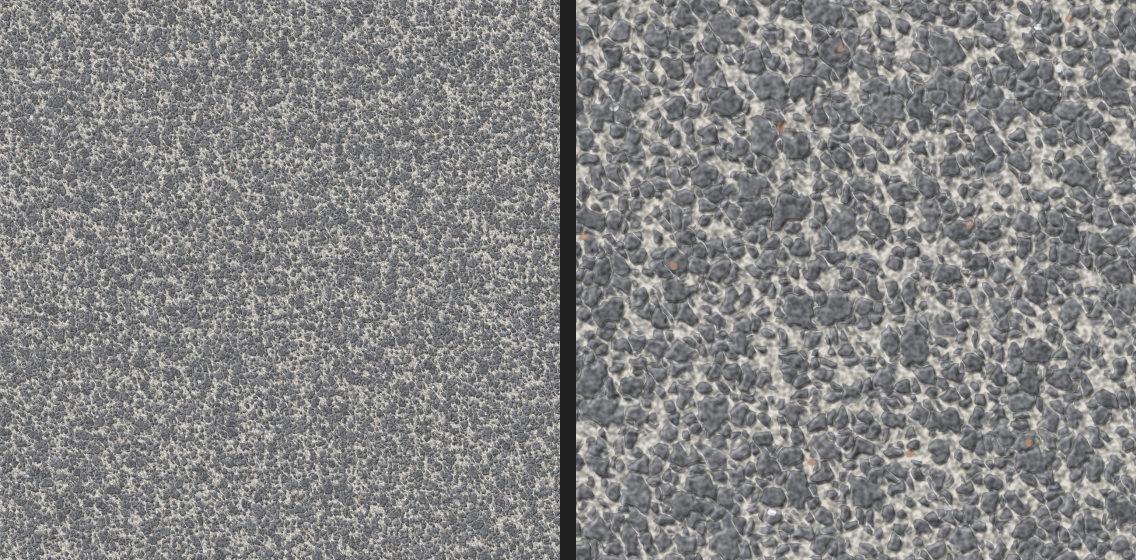
Left: the whole. Right: its middle third, enlarged.
Give the GLSL for this texture, as a Shadertoy shader.

```glsl
// Weathered asphalt: blue-grey stones of three sizes packed in pale sand.
// Stones are scattered ellipses with noisy outlines; the depth inside them
// gives the sandy seams, the lit rims and the cast shadows.

const vec3 LAYER_CELLS = vec3(42.0, 66.0, 104.0); // stone grids across the canvas
const vec3 LAYER_FILL = vec3(0.58, 0.92, 0.97);   // share of cells holding a stone
const vec2 RADIUS_RANGE = vec2(0.30, 0.54);       // in cells
const float STRETCH = 0.20;
const float WARP = 0.0032;
const float ROUGHNESS = 0.0020;
const float SAND_LEVEL = 0.00055;
const float SAND_VARIATION = 0.0011;
const float EDGE_SOFTNESS = 0.0004;
const float BEVEL = 0.0018;
const vec2 TO_LIGHT = vec2(-0.0012, 0.0017);
const float SHADOW = 0.50;
const float RIM_LIGHT = 0.16;
const float STONE_GRAIN = 0.17;
const vec3 STONE_DARK = vec3(0.385, 0.390, 0.403);
const vec3 STONE_PALE = vec3(0.460, 0.468, 0.485);
const vec3 SAND_GREY = vec3(0.640, 0.628, 0.602);
const vec3 SAND_PALE = vec3(0.815, 0.800, 0.770);
const vec3 FLECK_WHITE = vec3(0.92, 0.93, 0.94);
const vec3 FLECK_RUST = vec3(0.74, 0.56, 0.47);
const float FLECK_CELLS = 170.0;
const float FLECK_SHARE = 0.004;
const int SAMPLES = 2;

float hash(vec2 p) {
    vec3 q = fract(p.xyx * 0.1031);
    q += dot(q, q.yzx + 33.33);
    return fract((q.x + q.y) * q.z);
}

vec2 hash2(vec2 p) {
    return vec2(hash(p + 17.3), hash(p + 71.9));
}

float cornerSlope(vec2 cell, vec2 offset) {
    float angle = 6.2832 * hash(cell);
    return dot(vec2(cos(angle), sin(angle)), offset);
}

// Gradient noise, about -0.6 to 0.6
float noise(vec2 p) {
    vec2 i = floor(p), f = p - i;
    vec2 u = f * f * f * (f * (f * 6.0 - 15.0) + 10.0);
    vec2 x = vec2(1.0, 0.0);
    float low = mix(cornerSlope(i, f), cornerSlope(i + x, f - x), u.x);
    float high = mix(cornerSlope(i + x.yx, f - x.yx), cornerSlope(i + 1.0, f - 1.0), u.x);
    return mix(low, high, u.y);
}

// Returns the depth inside the nearest stone (negative in sand) and its random id
vec2 stones(vec2 p) {
    float sand = SAND_LEVEL + SAND_VARIATION * (0.25 * noise(p * 12.0) + noise(p * 48.0 + 5.0));
    p += WARP * vec2(noise(p * 95.0), noise(p * 95.0 + 40.0));
    p += ROUGHNESS * vec2(noise(p * 240.0 + 9.0), noise(p * 240.0 + 60.0));
    float best = -1.0, second = -1.0, id = 0.0;
    for (int layer = 0; layer < 3; layer++) {
        float cells = LAYER_CELLS[layer];
        vec2 base = floor(p * cells);
        for (int n = 0; n < 9; n++) {
            vec2 cell = base + vec2(n % 3 - 1, n / 3 - 1);
            vec2 seed = cell + 211.0 * float(layer + 1);
            if (hash(seed) > LAYER_FILL[layer]) continue;
            vec2 offset = p * cells - cell - mix(vec2(0.15), vec2(0.85), hash2(seed));
            vec2 shape = hash2(seed + 130.0);
            float angle = 3.1416 * shape.x;
            vec2 axis = vec2(cos(angle), sin(angle));
            vec2 local = vec2(dot(offset, axis), dot(offset, vec2(-axis.y, axis.x)));
            local *= vec2(1.0 - STRETCH, 1.0 + STRETCH);
            float depth = (mix(RADIUS_RANGE.x, RADIUS_RANGE.y, shape.y) - length(local)) / cells;
            if (depth > best) {
                second = best;
                best = depth;
                id = hash(seed + 57.0);
            } else {
                second = max(second, depth);
            }
        }
    }
    return vec2(min(best, 0.6 * (best - second)) - sand, id);
}

float height(float depth) {
    return smoothstep(-0.3 * BEVEL, BEVEL, depth);
}

vec3 asphalt(vec2 p) {
    vec2 stone = stones(p);
    float grain = noise(p * 215.0) + 0.9 * noise(p * 400.0 + 13.0);

    // Base colours of stone and sand
    vec3 stoneColor = mix(STONE_DARK, STONE_PALE, stone.y) + STONE_GRAIN * grain;
    vec3 sandColor = mix(SAND_GREY, SAND_PALE, clamp(0.6 + 1.7 * grain, -0.9, 1.4));
    vec3 color = mix(sandColor, stoneColor, smoothstep(-EDGE_SOFTNESS, EDGE_SOFTNESS, stone.x));

    // Rare white and rust chips
    vec2 fleckCell = floor(p * FLECK_CELLS);
    vec2 fleckOffset = fract(p * FLECK_CELLS) - 0.5;
    float fleck = step(hash(fleckCell + 301.0), FLECK_SHARE)
        * (1.0 - smoothstep(0.25, 0.5, length(fleckOffset) + 0.25 * grain));
    vec3 fleckColor = mix(FLECK_WHITE, FLECK_RUST, step(0.5, hash(fleckCell + 403.0)));
    color = mix(color, fleckColor, 0.8 * fleck);

    // Rims facing the light brighten, the far sides fall into shadow
    float slope = height(stone.x) - height(stones(p + TO_LIGHT).x);
    color *= 1.0 - SHADOW * max(-slope, 0.0);
    color += RIM_LIGHT * max(slope, 0.0);
    return color;
}

void mainImage(out vec4 fragColor, in vec2 fragCoord) {
    vec3 sum = vec3(0.0);
    for (int n = 0; n < SAMPLES * SAMPLES; n++) {
        vec2 jitter = (vec2(n % SAMPLES, n / SAMPLES) + 0.5) / float(SAMPLES) - 0.5;
        sum += asphalt((fragCoord + jitter) / iResolution.y);
    }
    fragColor = vec4(clamp(sum / float(SAMPLES * SAMPLES), 0.0, 1.0), 1.0);
}
```
